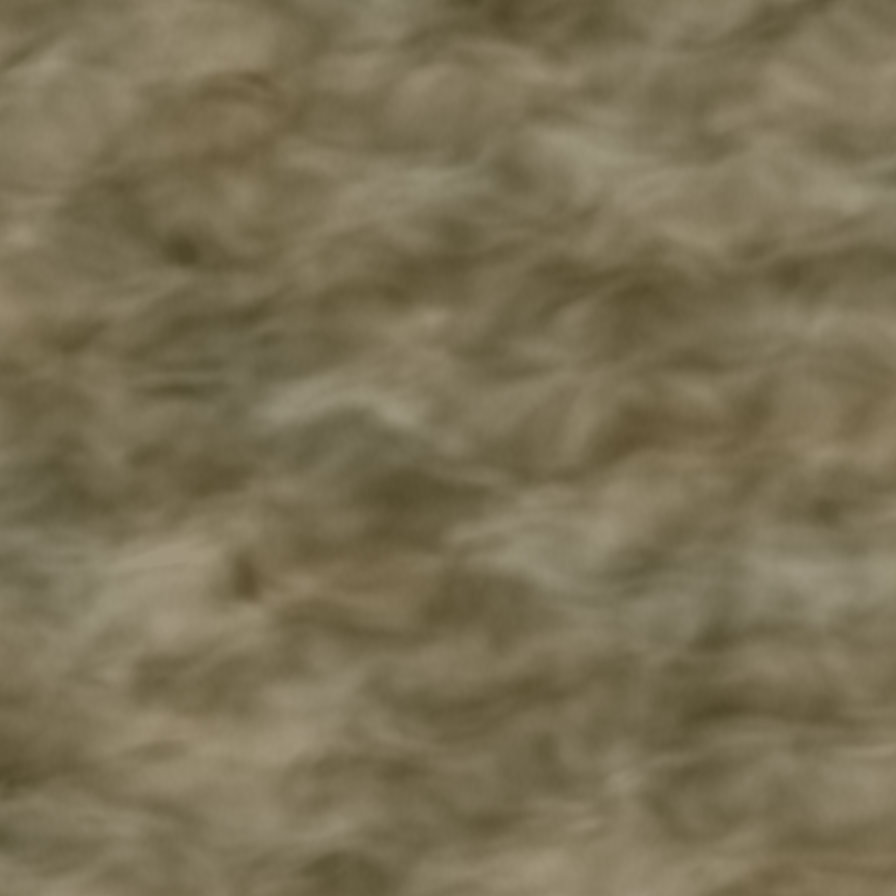
A WebGL 1 fragment shader for this texture:

```glsl
precision highp float;

uniform vec2 u_resolution;

const float TAU = 6.2831853;
const vec3 DARK_EARTH = vec3(0.40, 0.36, 0.25);
const vec3 PALE_EARTH = vec3(0.58, 0.54, 0.44);
const vec3 WARM_TINT = vec3(0.012, -0.002, -0.014);

float hash(vec2 cell) {
  return fract(sin(dot(cell, vec2(127.1, 311.7))) * 43758.5453);
}

// Slope of a randomly turned ramp, measured from a lattice corner
float ramp(vec2 cell, vec2 offset) {
  float angle = TAU * hash(cell);
  return dot(vec2(cos(angle), sin(angle)), offset);
}

// Gradient noise, centred on zero
float noise(vec2 p) {
  vec2 cell = floor(p);
  vec2 f = fract(p);
  vec2 blend = f * f * f * (f * (f * 6.0 - 15.0) + 10.0);
  vec2 right = vec2(1.0, 0.0);
  vec2 up = vec2(0.0, 1.0);
  float low = mix(ramp(cell, f), ramp(cell + right, f - right), blend.x);
  float high = mix(ramp(cell + up, f - up), ramp(cell + 1.0, f - 1.0), blend.x);
  return mix(low, high, blend.y);
}

// Layered flat patches, strongest at the second octave
float patches(vec2 p, vec2 scale) {
  float sum = 0.0;
  float weight = 0.42;
  for (int i = 0; i < 4; i++) {
    sum += weight * noise(p * scale + float(i) * vec2(17.3, 41.9));
    scale *= vec2(1.95, 1.9);
    weight *= i == 0 ? 1.05 : 0.62;
  }
  return sum;
}

// Bends the ground so that patches get ragged outlines
vec2 warp(vec2 p, float amount) {
  vec2 q = p * vec2(7.0, 11.0);
  return p + amount * vec2(noise(q + 5.2), noise(q + 63.7));
}

// Sparse blobs where the noise rises above a threshold
float blobs(vec2 p, vec2 scale, float threshold) {
  return smoothstep(threshold, threshold + 0.32, noise(p * scale));
}

void main() {
  vec2 p = gl_FragCoord.xy / min(u_resolution.x, u_resolution.y);

  // Mostly level streaks with a slight rise to the right
  vec2 ground = warp(vec2(p.x, p.y - 0.08 * p.x) + 3.0, 0.035);

  float tone = 0.44 + 1.9 * patches(ground, vec2(3.6, 6.5));

  // Pale crusts and small dark hollows
  tone += 0.30 * blobs(ground + 7.1, vec2(10.0, 19.0), 0.26);
  tone -= 0.42 * blobs(ground + 13.6, vec2(12.0, 18.0), 0.30);

  // Faint fine grain
  tone += 0.07 * noise(p * vec2(130.0, 95.0));
  tone = clamp(tone, -0.45, 1.25);

  // Slow drift between brown and olive
  float warmth = noise(p * vec2(4.0, 6.0) + 29.4);
  vec3 color = mix(DARK_EARTH, PALE_EARTH, tone) + WARM_TINT * 1.6 * warmth;
  gl_FragColor = vec4(color, 1.0);
}
```
